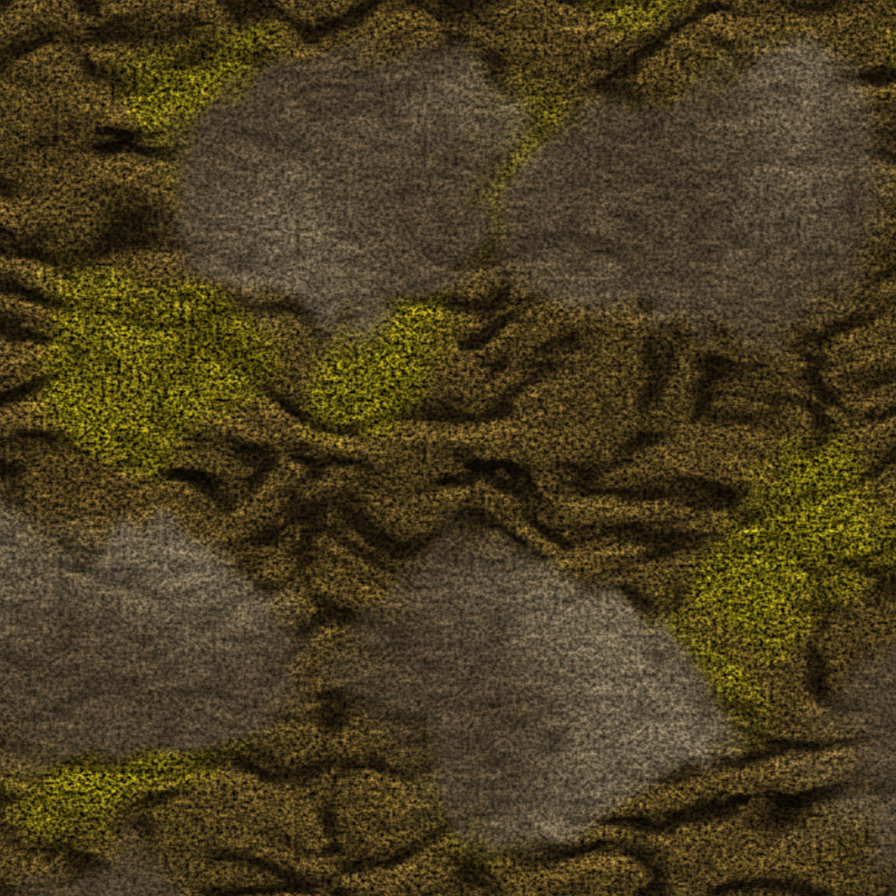
Write a WebGL 1 fragment shader that draws this texture.

```glsl
precision highp float;
// Dark mossy rock: billowed gradient noise forms flat, top-lit ledges with
// black undersides; jittered cells scatter moss cushions and bare stone,
// and fine gradient noise adds the sandy grain over everything.

uniform vec2 u_resolution;

const vec3 CREVICE = vec3(0.045, 0.030, 0.010);
const vec3 SOIL = vec3(0.275, 0.217, 0.095);
const vec3 MOSS = vec3(0.370, 0.335, 0.055);
const vec3 STONE = vec3(0.295, 0.245, 0.175);
const vec3 PALE_STONE = vec3(0.430, 0.380, 0.295);

vec2 hash2(vec2 p) {
  vec3 q = fract(p.xyx * vec3(0.1031, 0.1030, 0.0973));
  q += dot(q, q.yzx + 33.33);
  return fract((q.xx + q.yz) * q.zy);
}

float cornerSlope(vec2 cell, vec2 offset) {
  float angle = 6.2832 * hash2(cell).x;
  return dot(vec2(cos(angle), sin(angle)), offset);
}

float gradientNoise(vec2 p) {
  vec2 i = floor(p), f = fract(p);
  vec2 w = f * f * f * (f * (f * 6.0 - 15.0) + 10.0);
  vec2 e = vec2(1.0, 0.0);
  float low = mix(cornerSlope(i, f), cornerSlope(i + e, f - e), w.x);
  float high = mix(cornerSlope(i + e.yx, f - e.yx),
                   cornerSlope(i + e.xx, f - e.xx), w.x);
  return mix(low, high, w.y);
}

vec2 warp(vec2 p, float scale, float amount) {
  return p + amount * vec2(gradientNoise(p * scale + 31.0),
                           gradientNoise(p * scale + 67.0));
}

// Rounded lumps separated by creases, wider than they are tall.
float relief(vec2 p) {
  vec2 q = warp(p, 7.0, 0.07) * vec2(5.5, 11.0) + 40.0;
  float height = 0.0, amplitude = 1.0;
  for (int octave = 0; octave < 5; octave++) {
    float n = gradientNoise(q);
    height += amplitude * sqrt(n * n + 0.003);
    q = q * 2.03 + 19.7;
    amplitude *= 0.46;
  }
  return height;
}

// One jittered ellipse per cell: 1 at its centre, 0 at its rim.
float patches(vec2 p, float cells, vec2 radius, float seed) {
  vec2 q = p * cells, home = floor(q);
  float nearest = 0.0;
  for (int y = -1; y <= 1; y++) {
    for (int x = -1; x <= 1; x++) {
      vec2 cell = home + vec2(float(x), float(y));
      vec2 centre = cell + 0.2 + 0.6 * hash2(cell + seed);
      nearest = max(nearest, 1.0 - length((q - centre) / radius));
    }
  }
  return nearest;
}

// Sandy grain, two sizes, roughly -1 to 1.
float grain(vec2 p) {
  return gradientNoise(p * vec2(170.0, 205.0) + 11.0)
       + 0.8 * gradientNoise(p * vec2(290.0, 330.0) + 53.0);
}

void main() {
  vec2 uv = gl_FragCoord.xy / u_resolution.y;

  // Where stone lies bare and where moss grows
  vec2 ragged = warp(warp(uv, 5.0, 0.12), 19.0, 0.04);
  float stone = smoothstep(0.04, 0.34,
      patches(ragged, 2.0, vec2(0.52, 0.36), 23.0));
  float moss = smoothstep(0.0, 0.62,
      patches(ragged, 3.0, vec2(0.42, 0.37), 71.0)) * (1.0 - stone);

  // Ledges lit from above; both covers soften them
  float height = relief(uv);
  float slope = height - relief(uv + vec2(0.003, 0.012));
  float roughness = (1.0 - 0.82 * stone) * (1.0 - 0.60 * moss);
  float light = clamp(1.0 + 1.5 * slope * roughness, 0.45, 1.4);
  float gate = smoothstep(-0.30, 0.20, gradientNoise(uv * vec2(4.0, 5.5) + 9.0));
  float underside = smoothstep(0.06, 0.26, -slope);
  float hollow = 1.0 - smoothstep(0.14, 0.32, height);
  float shadow = max(underside * gate, 0.75 * hollow) * roughness;

  // Surface colours, with long faint streaks
  float bleach = smoothstep(-0.15, 0.45, gradientNoise(uv * 3.7 + 5.0));
  vec3 colour = mix(SOIL, mix(STONE, PALE_STONE, bleach), stone);
  colour = mix(colour, MOSS, moss);
  float streak = gradientNoise(warp(uv, 12.0, 0.02) * vec2(35.0, 100.0));
  colour *= light * (1.0 + 0.35 * streak);
  colour = mix(colour, CREVICE, 0.92 * shadow);

  // Grain is strongest on moss and weakest on stone
  float grainStrength = 1.05 - 0.45 * stone + 0.25 * moss;
  colour *= max(1.0 + grainStrength * grain(uv), 0.15);
  gl_FragColor = vec4(clamp(colour, 0.0, 1.0), 1.0);
}
```
